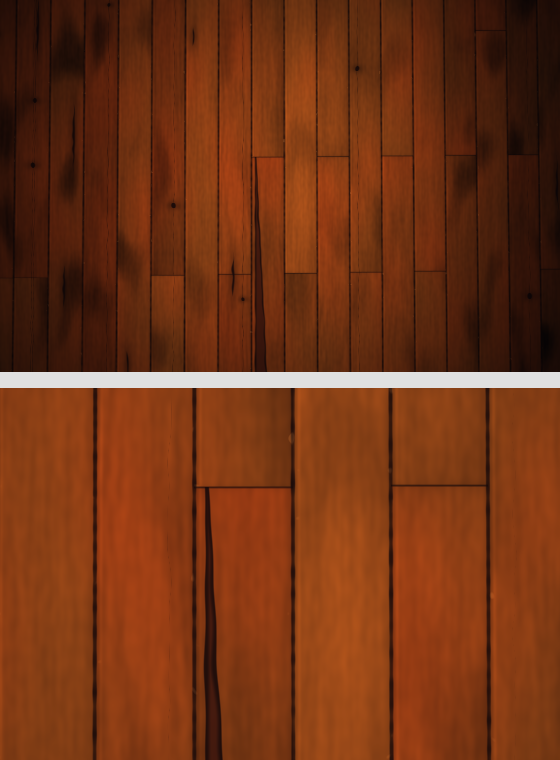
Top: the whole. Bottom: its middle third, enlarged.
This texture is drawn by a Shadertoy shader. Its source:

```glsl
// Dark varnished wooden planks with staggered joints, knots, splits and a vignette.
#define FIRST_SEAM 0.026    // left seam, in canvas widths
#define PLANK_WIDTH 0.0619  // width of the first whole plank
#define PLANK_SHRINK 0.00021 // narrowing towards the right
#define FAN 0.018           // seams spread towards the bottom
#define SEAM_HALF 0.0017    // half line width, in canvas heights
#define JOINT_HALF 0.0008
#define GRAIN 0.13
#define DEFECT_CHANCE 0.42
#define GOLD vec3(0.645, 0.302, 0.088)
#define RED vec3(0.605, 0.218, 0.06)
#define CHAR vec3(0.085, 0.032, 0.026)

const float PLANK_SPAN = 0.09; // plank width in canvas heights

vec2 hash2(vec2 p) {
    vec3 q = fract(p.xyx * vec3(0.1031, 0.1030, 0.0973));
    q += dot(q, q.yzx + 33.33);
    return fract((q.xx + q.yz) * q.zy);
}

float gradDot(vec2 cell, vec2 offset) {
    float angle = 6.2832 * hash2(cell).x;
    return dot(vec2(cos(angle), sin(angle)), offset);
}

float gradientNoise(vec2 p) {
    vec2 i = floor(p), f = p - i;
    vec2 u = f * f * f * (f * (f * 6.0 - 15.0) + 10.0);
    vec2 e = vec2(1.0, 0.0);
    return mix(mix(gradDot(i, f), gradDot(i + e, f - e), u.x),
               mix(gradDot(i + e.yx, f - e.yx), gradDot(i + 1.0, f - 1.0), u.x), u.y);
}

// Height of the butt joint in a plank; below the canvas when it has none
float jointHeight(float id) {
    if (id == 14.0) return 0.918;
    if ((id > 0.5 && id < 3.5) || id == 5.0) return -1.0;
    bool low = mod(id, 2.0) < 0.5 || id < 0.0;
    return low ? 0.254 + 0.0014 * id : 0.572 + 0.0008 * id;
}

// Varnished wood of one board: tone, stains, figure and fine grain
vec3 boardColor(vec2 p, float across, float id, vec2 tone, vec2 seed) {
    vec2 shift = seed * 17.3 + 40.0;
    float blotch = gradientNoise(p * vec2(9.0, 4.0) + shift);
    float stain = smoothstep(0.05, 0.5, gradientNoise(p * vec2(12.0, 5.0) + shift.yx));
    float streak = gradientNoise(p * vec2(65.0, 3.0) + shift);
    float fine = gradientNoise(p * vec2(150.0, 14.0) + shift);
    float pores = gradientNoise(p * vec2(130.0, 60.0) + shift);
    float warp = gradientNoise(p * vec2(14.0, 3.5) + shift.yx);
    float arch = (across - 0.3 - 0.4 * tone.x) * (across - 0.5);
    float figure = sin(38.0 * (arch + 0.3 * p.y + 0.35 * warp));
    float aged = smoothstep(12.5, 15.5, id);
    float outer = smoothstep(0.15, 0.6, abs(p.x - 0.8));

    float redness = 0.2 + 0.65 * outer + 0.7 * (tone.y - 0.5) + 0.7 * blotch;
    vec3 color = mix(GOLD, RED, clamp(redness, 0.0, 1.0));
    float light = 0.92 + 0.14 * (tone.x - 0.5) + 0.24 * blotch - 0.24 * aged;
    light -= stain * mix(0.15, 0.45, outer);
    light += GRAIN * (0.6 * streak + 0.6 * fine + 0.5 * pores);
    light += 0.025 * figure * smoothstep(0.3, 0.8, tone.y);
    return color * light;
}

// Scattered knots and lengthwise cracks; x is the dark core, y the stain
vec2 defects(vec2 local, float id, float px) {
    vec2 mask = vec2(0.0);
    float ragged = gradientNoise(vec2(id * 7.1, local.y * 28.0));
    float chance = DEFECT_CHANCE * (id < 6.5 ? 1.0 : 0.35);
    for (int n = 0; n < 4; n++) {
        vec2 place = hash2(vec2(id + 31.0, float(n) * 5.0 + 3.0));
        vec2 kind = hash2(vec2(id + 67.0, float(n) * 9.0 + 11.0));
        float present = step(kind.x, chance);
        vec2 q = local - vec2((0.22 + 0.56 * place.x) * PLANK_SPAN, place.y);
        bool crack = kind.y > 0.45;
        vec2 size = crack ? vec2(0.0038, 0.02 + 0.07 * place.x)
                          : vec2(0.006, 0.007) * (0.6 + kind.y * 1.4);
        float t = q.y / size.y;
        float halfWidth = size.x * (crack ? (1.0 - t * t) * (0.75 + ragged)
                                          : sqrt(max(1.0 - t * t, 0.0)) - 0.1);
        float d = abs(q.x + ragged * 0.005) - halfWidth;
        float core = 1.0 - smoothstep(-px, px, d);
        vec2 spread = q / (size * vec2(3.2, 1.7));
        mask = max(mask, present * vec2(core, exp(-dot(spread, spread))));
    }
    return mask;
}

void mainImage(out vec4 fragColor, in vec2 fragCoord) {
    vec2 uv = fragCoord / iResolution.xy;
    float px = 1.0 / iResolution.y;
    vec2 p = uv * vec2(1.5, 1.0);

    // Plank layout: slightly fanned seams, narrowing to the right
    float x = 0.45 + (uv.x - 0.45) * (1.0 + FAN * (uv.y - 0.5)) - FIRST_SEAM;
    float k = (PLANK_WIDTH - sqrt(PLANK_WIDTH * PLANK_WIDTH - 4.0 * PLANK_SHRINK * x))
            / (2.0 * PLANK_SHRINK);
    float id = floor(k), across = k - id;
    float joint = jointHeight(id);
    vec2 seed = vec2(id, step(joint, uv.y));
    vec3 color = boardColor(p, across, id, hash2(seed + 21.0), seed);

    // Knots and cracks
    vec2 local = vec2(across * PLANK_SPAN, uv.y);
    vec2 flaw = defects(local, id, px);
    color *= 1.0 - 0.3 * flaw.y;
    color = mix(color, CHAR, 0.88 * flaw.x);

    // Long split widening down one lower board
    float t = (joint - uv.y) / 0.578;
    float wobble = 0.03 * gradientNoise(vec2(3.0, uv.y * 18.0));
    float split = (abs(across - 0.13 - 0.16 * t + wobble) - 0.02 - 0.16 * t) * PLANK_SPAN;
    float inSplit = float(id == 7.0) * step(0.0, t) * (1.0 - smoothstep(-px, px, split));
    float rim = smoothstep(-0.006, -0.001, split + 0.1 * wobble);
    color = mix(color, mix(vec3(0.25, 0.09, 0.045), CHAR, rim), 0.9 * inSplit);

    // Seams with worn edges, a soft bevel and pale flecks
    float edge = min(across, 1.0 - across) * PLANK_SPAN;
    float wear = gradientNoise(vec2(floor(k + 0.5) * 5.3, uv.y * 80.0));
    float seam = 1.0 - smoothstep(-px, px, edge - SEAM_HALF * (1.0 + 0.3 * wear));
    color *= 1.0 - 0.2 * exp(-edge / 0.004);
    color *= 1.0 + 0.13 * exp(-pow((across * PLANK_SPAN - 0.0055) / 0.0018, 2.0));
    color = mix(color, CHAR, (0.74 + 0.3 * wear) * seam);
    float fleck = smoothstep(0.42, 0.55, gradientNoise(p * vec2(90.0, 70.0)));
    color += vec3(0.12, 0.08, 0.04) * fleck * (1.0 - smoothstep(0.003, 0.007, edge));

    // Butt joints, faint on the leftmost planks
    float gap = abs(uv.y - joint);
    float depth = id < 1.0 ? 0.35 : 0.65;
    color *= 1.0 - 0.15 * depth * exp(-gap / 0.004);
    color = mix(color, CHAR, depth * (1.0 - smoothstep(-px, px, gap - JOINT_HALF)));

    // Vignette
    vec2 c = uv - vec2(0.49, 0.51);
    color *= exp(-4.0 * c.x * c.x - 1.7 * c.y * c.y);
    fragColor = vec4(clamp(color + vec3(0.008, 0.005, 0.012), 0.0, 1.0), 1.0);
}
```
